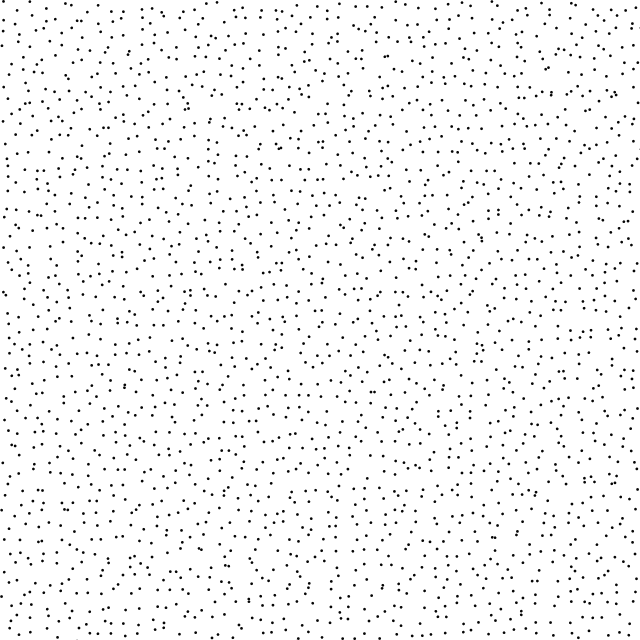
Give the GLSL for this texture, as a WebGL 1 fragment shader.

```glsl
precision highp float;
// Small black dots scattered evenly on white, one in each cell of a jittered grid.

uniform vec2 u_resolution;

vec2 hash2(vec2 p) {
    vec3 q = fract(p.xyx * vec3(0.1031, 0.1030, 0.0973));
    q += dot(q, q.yzx + 33.33);
    return fract((q.xx + q.yz) * q.zy);
}

// Distance to the nearest dot centre, in cells.
float nearestDot(vec2 p) {
    vec2 cell = floor(p);
    float nearest = 2.0;
    for (int y = -1; y <= 1; y++) {
        for (int x = -1; x <= 1; x++) {
            vec2 neighbour = cell + vec2(float(x), float(y));
            vec2 centre = neighbour + 0.07 + 0.86 * hash2(neighbour + 17.0);
            nearest = min(nearest, distance(p, centre));
        }
    }
    return nearest;
}

void main() {
    float cells = 48.0;
    float shortSide = min(u_resolution.x, u_resolution.y);
    float pixel = cells / shortSide;
    vec2 p = gl_FragCoord.xy * pixel;

    // Dot edge blended over one pixel.
    float ink = clamp((0.1 - nearestDot(p)) / pixel + 0.5, 0.0, 1.0);

    vec3 paper = vec3(1.0);
    vec3 dotColor = vec3(0.02);
    gl_FragColor = vec4(mix(paper, dotColor, ink), 1.0);
}
```
